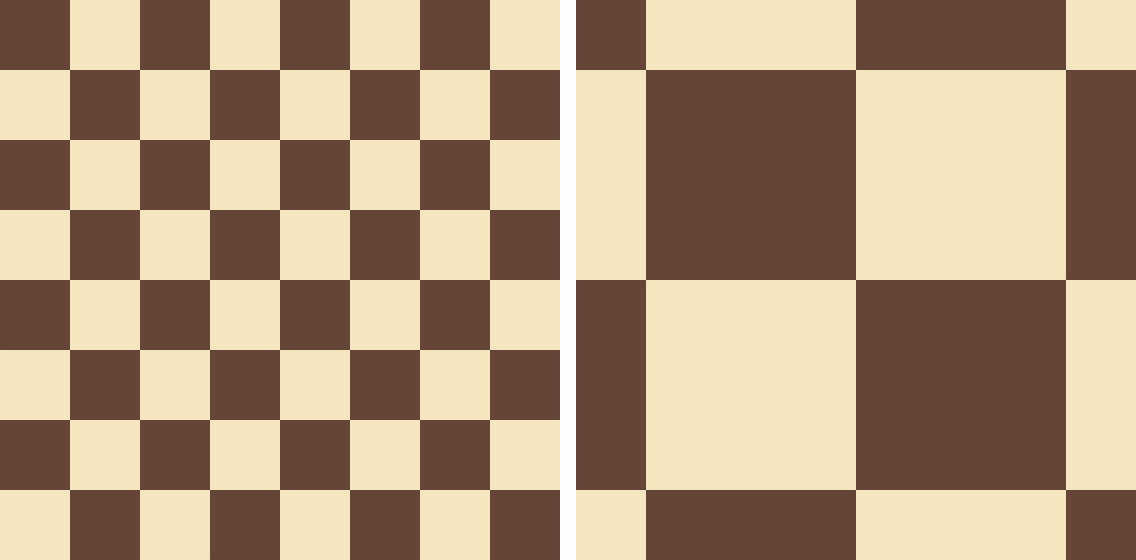
Left, the full canvas; right, a detail of the centre.
A WebGL 1 fragment shader for this pattern:

```glsl
precision highp float;

uniform vec2 u_resolution;

// Signed distance to the nearest whole number, its sign alternating per cell
vec2 alternatingDistance(vec2 p) {
    return 0.5 - abs(mod(p + 0.5, 2.0) - 1.0);
}

void main() {
    // Eight squares across and down
    vec2 board = gl_FragCoord.xy / u_resolution * 8.0;
    vec2 halfPixel = 4.0 / u_resolution;

    // Smoothed square waves whose product alternates the squares
    vec2 wave = clamp(alternatingDistance(board) / halfPixel, -1.0, 1.0);
    float lightSquare = 0.5 + 0.5 * wave.x * wave.y;

    vec3 brown = vec3(0.40, 0.27, 0.224);
    vec3 cream = vec3(0.96, 0.90, 0.75);
    gl_FragColor = vec4(mix(brown, cream, lightSquare), 1.0);
}
```
